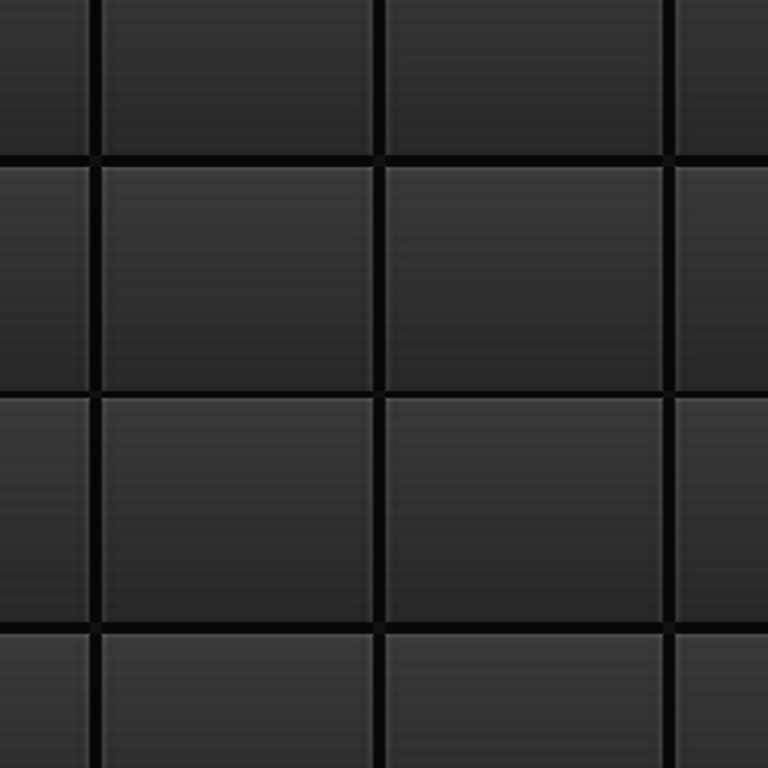
This pattern is drawn by a three.js fragment shader. Its source:

```glsl
varying vec2 vUv;

const vec2 PITCH = vec2(0.3733, 0.3040);
const vec2 FIRST_GAP = vec2(0.1245, 0.1823);
const float TAU = 6.2831853;

float hash(vec2 p) {
  vec3 q = fract(vec3(p.xyx) * 0.1031);
  q += dot(q, q.yzx + 33.33);
  return fract((q.x + q.y) * q.z);
}

// Coverage of a soft-edged groove at distance d from its centre
float groove(float d, float halfWidth, float blur) {
  return 1.0 - smoothstep(halfWidth - blur, halfWidth + blur, abs(d));
}

// Narrow glow that peaks at distance zero
float glow(float d, float radius) {
  return exp(-d * d / (radius * radius));
}

// Shade falling from the top of a panel to its foot, with fine banding
float panelShade(float depth, float bands) {
  float shade = mix(0.226, 0.154, depth);
  return shade + 0.0045 * cos(TAU * bands * depth);
}

void main() {
  vec2 grid = (vUv - FIRST_GAP) / PITCH;
  vec2 gapId = floor(grid + 0.5);
  vec2 odd = mod(gapId, 2.0);

  // Signed distance to the nearest grooves; alternate columns sit a little left
  vec2 d = (grid - gapId) * PITCH;
  d.x += 0.004 * odd.x;
  vec2 halfWidth = vec2(0.0080, mix(0.0076, 0.0045, odd.y));

  // Panel face with slight variation between panels
  float depth = 1.0 - fract(grid.y);
  float variation = hash(floor(grid) + 17.0) - 0.5;
  vec3 color = vec3(panelShade(depth, 16.0) + 0.004 * variation);
  color += vec3(0.002, 0.0, -0.002) * variation;

  // Lit side edges, a faint inner shadow, and a lit top edge
  float side = abs(d.x) - halfWidth.x;
  color += 0.060 * glow(side - 0.0025, 0.0035);
  color -= 0.010 * glow(side - 0.0130, 0.0035);
  color += 0.085 * glow(-d.y - halfWidth.y - 0.0020, 0.0032);

  // Dark grooves, slightly lighter where they cross
  float column = groove(d.x, halfWidth.x, 0.0030);
  float row = groove(d.y, halfWidth.y, 0.0022);
  float crossing = column * row;
  vec3 grooveColor = vec3(mix(0.022, 0.065, crossing));
  color = mix(color, grooveColor, max(column, row));

  gl_FragColor = vec4(color, 1.0);
}
```
